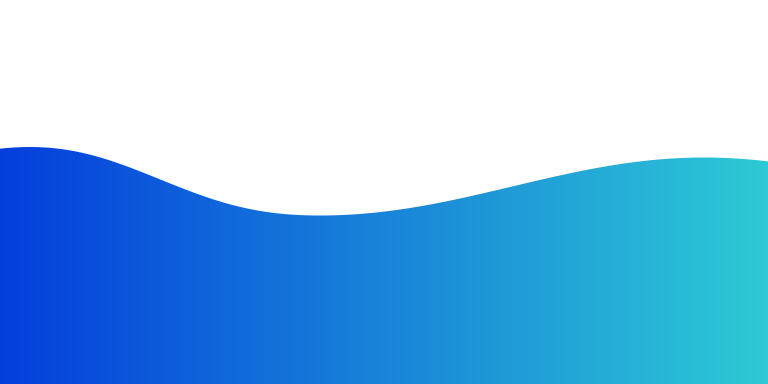
A WebGL 1 fragment shader for this background:

```glsl
precision highp float;
// A smooth wave filled with a blue to turquoise gradient on a white ground.
// The crest line joins three turning points with half cosines; the first
// descent is slightly skewed. Positions are fractions of the canvas.

uniform vec2 u_resolution;

const float PI = 3.14159265;

// Turning points of the wave, from the lower left
const vec2 LEFT_CREST  = vec2(0.0391, 0.6172);
const vec2 TROUGH      = vec2(0.4167, 0.4388);
const vec2 RIGHT_CREST = vec2(0.9167, 0.5898);
const float DESCENT_SKEW = 0.31;

const vec3 GROUND     = vec3(1.0);
const vec3 LEFT_BLUE  = vec3(0.016, 0.240, 0.862);
const vec3 RIGHT_TEAL = vec3(0.175, 0.790, 0.835);

// Half cosine between two turning points; continues past both ends
float cosineArc(vec2 a, vec2 b, float x, float skew) {
  float t = (x - a.x) / (b.x - a.x);
  t += skew * t * t * (1.0 - t);
  return mix(a.y, b.y, 0.5 - 0.5 * cos(PI * t));
}

float waveHeight(float x) {
  return x < TROUGH.x
    ? cosineArc(LEFT_CREST, TROUGH, x, DESCENT_SKEW)
    : cosineArc(TROUGH, RIGHT_CREST, x, 0.0);
}

void main() {
  vec2 uv = gl_FragCoord.xy / u_resolution;
  vec2 pixel = 1.0 / u_resolution;

  // Height above the crest line in pixels, corrected for its slope
  float height = waveHeight(uv.x);
  float rise = (waveHeight(uv.x + pixel.x) - height) / pixel.y;
  float edge = (uv.y - height) / (pixel.y * sqrt(1.0 + rise * rise));
  float coverage = clamp(0.5 - edge, 0.0, 1.0);

  vec3 wave = mix(LEFT_BLUE, RIGHT_TEAL, uv.x);
  gl_FragColor = vec4(mix(GROUND, wave, coverage), 1.0);
}
```
